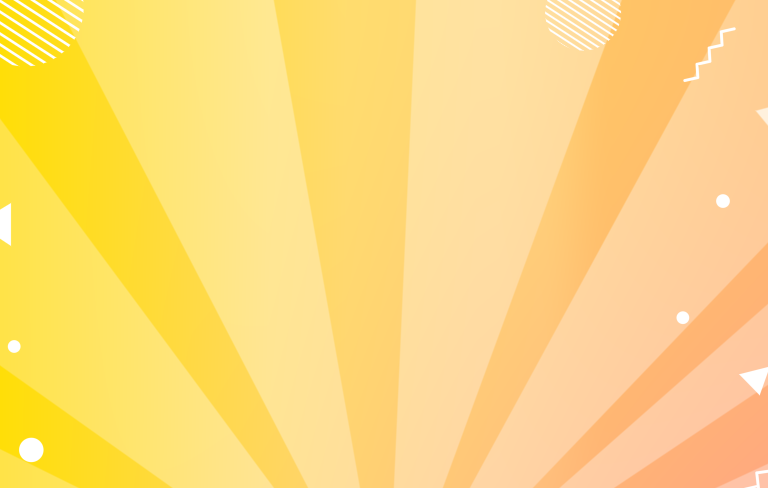
Reproduce this background procedurally as a WebGL 2 fragment shader.

```glsl
#version 300 es
precision highp float;

uniform vec2 u_resolution;
out vec4 outColor;

// Ray centre angle and half width, in degrees from vertical
const vec2 RAYS[6] = vec2[6](
    vec2(-59.1, 4.55), vec2(-31.9, 4.6), vec2(-3.7, 6.3),
    vec2(24.3, 4.2), vec2(46.1, 2.4), vec2(60.6, 4.5));

// Dot centre and radius
const vec3 DOTS[4] = vec3[4](
    vec3(2.9, 29.0, 1.3), vec3(6.4, 7.8, 2.5),
    vec3(147.8, 58.8, 1.4), vec3(139.6, 34.9, 1.3));

float ramp(float a, float b, float x) {
    return clamp((x - a) / (b - a), 0.0, 1.0);
}

float segment(vec2 p, vec2 a, vec2 b) {
    vec2 pa = p - a, ba = b - a;
    return length(pa - ba * clamp(dot(pa, ba) / dot(ba, ba), 0.0, 1.0));
}

// Signed distance to the line a-b, positive on its left
float side(vec2 p, vec2 a, vec2 b) {
    vec2 e = normalize(b - a);
    return dot(p - a, vec2(-e.y, e.x));
}

// Clockwise triangle
float triangle(vec2 p, vec2 a, vec2 b, vec2 c) {
    return max(side(p, a, b), max(side(p, b, c), side(p, c, a)));
}

float stripedDisc(vec2 p, vec2 centre, float radius, float spacing, float halfWidth, float phase) {
    float across = dot(p - vec2(0.0, 100.0), vec2(-0.545, -0.839)) - phase;
    float stripe = abs(fract(across / spacing + 0.5) - 0.5) * spacing - halfWidth;
    return max(stripe, length(p - centre) - radius);
}

vec3 lightColor(float u, float warmth) {
    vec3 c = mix(vec3(1.0, 0.89, 0.28), vec3(1.0, 0.91, 0.57), ramp(0.0, 0.35, u));
    c = mix(c, vec3(1.0, 0.885, 0.63), ramp(0.35, 0.62, u));
    c = mix(c, vec3(1.0, 0.81, 0.57), ramp(0.65, 1.0, u));
    return mix(c, vec3(1.0, 0.76, 0.66), warmth);
}

vec3 rayColor(float u, float warmth) {
    vec3 c = mix(vec3(1.0, 0.87, 0.03), vec3(1.0, 0.86, 0.26), ramp(0.0, 0.25, u));
    c = mix(c, vec3(1.0, 0.865, 0.43), ramp(0.25, 0.45, u));
    c = mix(c, vec3(1.0, 0.83, 0.47), ramp(0.45, 0.7, u));
    c = mix(c, vec3(1.0, 0.77, 0.4), smoothstep(0.7, 0.8, u));
    c = mix(c, vec3(1.0, 0.74, 0.42), ramp(0.8, 1.0, u));
    return mix(c, vec3(1.0, 0.66, 0.5), warmth);
}

void main() {
    vec2 uv = gl_FragCoord.xy / u_resolution;
    vec2 p = uv * vec2(157.0, 100.0);
    float px = 100.0 / u_resolution.y;

    // Sunburst fanning out from below the canvas
    vec2 q = p - vec2(79.1, -31.2);
    float angle = atan(q.x, q.y);
    float rayDist = 1e3;
    for (int i = 0; i < 6; i++) {
        vec2 ray = radians(RAYS[i]);
        rayDist = min(rayDist, (abs(angle - ray.x) - ray.y) * length(q));
    }
    float warmth = uv.x * uv.x * pow(1.0 - uv.y, 1.5);
    vec3 color = mix(lightColor(uv.x, warmth), rayColor(uv.x, warmth),
                     smoothstep(px, -px, rayDist));

    // Striped discs
    float d = stripedDisc(p, vec2(5.1, 98.4), 12.0, 1.88, 0.27, 0.14);
    d = min(d, stripedDisc(p, vec2(119.2, 97.4), 7.75, 1.22, 0.2, 0.0));

    // Dots
    for (int i = 0; i < 4; i++) {
        d = min(d, length(p - DOTS[i].xy) - DOTS[i].z);
    }

    // Zigzag staircase
    for (int i = 0; i < 4; i++) {
        vec2 a = vec2(140.0, 83.5) + float(i) * vec2(2.48, 3.33);
        vec2 b = a + vec2(2.65, 0.6);
        d = min(d, segment(p, a, b) - 0.3);
        if (i < 3) d = min(d, segment(p, b, b + vec2(-0.17, 2.73)) - 0.3);
    }

    // Triangles
    d = min(d, triangle(p, vec2(151.1, 23.3), vec2(157.4, 24.9), vec2(155.3, 19.0)));
    d = min(d, triangle(p, vec2(2.25, 58.4), vec2(2.25, 49.6), vec2(-4.7, 54.2)));
    float pale = triangle(p, vec2(154.5, 77.3), vec2(158.6, 78.4), vec2(157.8, 73.3));

    // Outlined corner at the lower right
    d = min(d, segment(p, vec2(154.7, 3.1), vec2(157.5, 3.5)) - 0.3);
    d = min(d, segment(p, vec2(154.7, 3.1), vec2(155.1, -0.5)) - 0.3);
    d = min(d, segment(p, vec2(152.3, -0.2), vec2(154.9, 0.4)) - 0.25);

    color = mix(color, vec3(1.0, 0.96, 0.9), smoothstep(px, -px, pale) * 0.9);
    color = mix(color, vec3(1.0), smoothstep(0.7 * px, -0.7 * px, d));
    outColor = vec4(color, 1.0);
}
```
